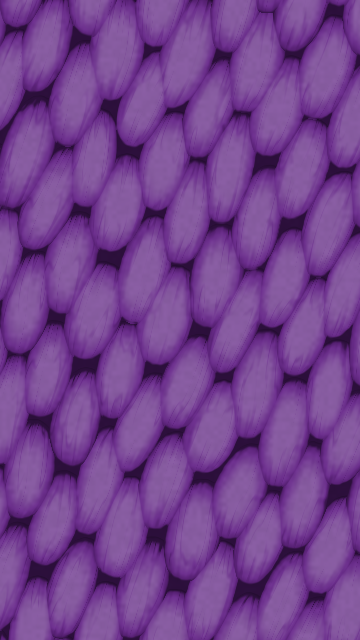
Reproduce this texture procedurally as a WebGL 1 fragment shader.

```glsl
precision highp float;
// Chunky purple knit: plump, leaning yarn lobes in zigzag columns.
// A slanted lattice holds two lobes per cell; each is a dome with fibres,
// and overlapping lobes are blended by a soft depth order.

uniform vec2 u_resolution;

// Lengths are in canvas widths
const vec2 ACROSS = vec2(0.192, -0.016);      // step to the next column
const vec2 ALONG = vec2(0.0625, 0.294);       // step up one column
const vec2 ORIGIN = vec2(0.336, 1.211);       // centre of one left lobe
const vec2 RIGHT_LOBE = vec2(0.1225, 0.120);  // left lobe to right lobe
const vec2 HALF_SIZE = vec2(0.070, 0.152);
const float TILT = 0.30;
const float TILT_VARIATION = 0.20;
const float SIZE_VARIATION = 0.16;
const float SHIFT_VARIATION = 0.018;
const float WARP = 0.022;
const float ROUNDNESS = 2.25;
const float TUCK = 0.30;                      // how far tops lie under
const float DEPTH_SHARPNESS = 32.0;
const float FIBRES = 8.0;

const vec3 GAP = vec3(0.17, 0.06, 0.23);
const vec3 SHADE = vec3(0.33, 0.12, 0.44);
const vec3 BODY = vec3(0.42, 0.18, 0.55);
const vec3 LIGHT = vec3(0.53, 0.36, 0.63);

float hash(vec2 p) {
  vec3 q = fract(vec3(p.xyx) * 0.1031);
  q += dot(q, q.yzx + 33.33);
  return fract((q.x + q.y) * q.z);
}

float noise(vec2 p) {
  vec2 i = floor(p);
  vec2 f = fract(p);
  f = f * f * (3.0 - 2.0 * f);
  return mix(mix(hash(i), hash(i + vec2(1.0, 0.0)), f.x),
             mix(hash(i + vec2(0.0, 1.0)), hash(i + 1.0), f.x), f.y);
}

// Lattice coordinates of a point
vec2 toLattice(vec2 p) {
  float det = ACROSS.x * ALONG.y - ACROSS.y * ALONG.x;
  return vec2(p.x * ALONG.y - p.y * ALONG.x,
              ACROSS.x * p.y - ACROSS.y * p.x) / det;
}

// Position inside a lobe, with its own shift, lean and size; ends at +-1
vec2 lobeSpace(vec2 d, vec2 id) {
  vec2 jitter = vec2(hash(id + 11.3), hash(id + 27.7)) - 0.5;
  d -= SHIFT_VARIATION * jitter;
  float angle = TILT + TILT_VARIATION * (hash(id + 41.9) - 0.5);
  float s = sin(angle);
  float c = cos(angle);
  vec2 size = vec2(hash(id + 53.1), hash(id + 67.5)) - 0.5;
  vec2 q = vec2(c * d.x - s * d.y, s * d.x + c * d.y);
  return q / (HALF_SIZE * (1.0 + SIZE_VARIATION * size));
}

// Fine strands that gather at both ends, with a few dark furrows
float fibreTone(vec2 q, vec2 id) {
  float spread = sqrt(max(1.0 - 0.65 * q.y * q.y, 0.2));
  float strand = q.x / spread + 0.16 * q.y * (hash(id + 5.2) - 0.2);
  vec2 uv = vec2(strand * FIBRES, q.y * 1.3) + 37.0 * hash(id + 83.0);
  float fine = noise(uv * vec2(1.0, 1.8)) - 0.5;
  float ridge = abs(noise(uv * vec2(0.6, 0.7) + 19.0) - 0.5);
  float furrow = 1.0 - smoothstep(0.0, 0.09, ridge);
  return 0.16 * fine - 0.15 * furrow;
}

vec3 yarnColour(float tone) {
  vec3 col = mix(GAP, SHADE, smoothstep(0.0, 0.16, tone));
  col = mix(col, BODY, smoothstep(0.10, 0.38, tone));
  return mix(col, LIGHT, smoothstep(0.28, 0.92, tone));
}

void main() {
  vec2 p = gl_FragCoord.xy / u_resolution.x;
  vec2 warp = vec2(noise(p * 5.0 + 3.0), noise(p * 5.0 + 47.0)) - 0.5;
  vec2 k = p - ORIGIN + WARP * warp;
  vec2 cell = floor(toLattice(k));
  float fuzz = noise(p * 85.0) - 0.5;

  vec3 sum = vec3(0.0);
  float total = 0.0001;
  float uncovered = 1.0;

  // Nearby lobes, weighted by depth
  for (int j = -1; j <= 1; j++) {
    for (int i = -1; i <= 1; i++) {
      for (int side = 0; side < 2; side++) {
        vec2 n = cell + vec2(float(i), float(j));
        vec2 centre = n.x * ACROSS + n.y * ALONG + float(side) * RIGHT_LOBE;
        vec2 id = n * vec2(1.0, 2.0) + vec2(0.0, float(side)) + 60.0;
        vec2 q = lobeSpace(k - centre, id);
        vec2 reach = pow(abs(q) + 0.0001, vec2(ROUNDNESS));
        float dome = 1.0 - reach.x - reach.y + 0.05 * fuzz;
        float cover = smoothstep(0.0, 0.12, dome);
        float tone = dome + fibreTone(q, id) * smoothstep(0.0, 0.4, dome);
        tone += 0.12 * (hash(id + 97.0) - 0.5) - 0.10 * q.y;
        float depth = max(dome, 0.0) - TUCK * clamp(q.y, -1.0, 1.0);
        float weight = cover * exp(DEPTH_SHARPNESS * depth);
        sum += weight * yarnColour(tone);
        total += weight;
        uncovered *= 1.0 - cover;
      }
    }
  }

  vec3 col = mix(sum / total, GAP, uncovered);
  col *= 1.0 + 0.05 * fuzz;
  gl_FragColor = vec4(col, 1.0);
}
```
